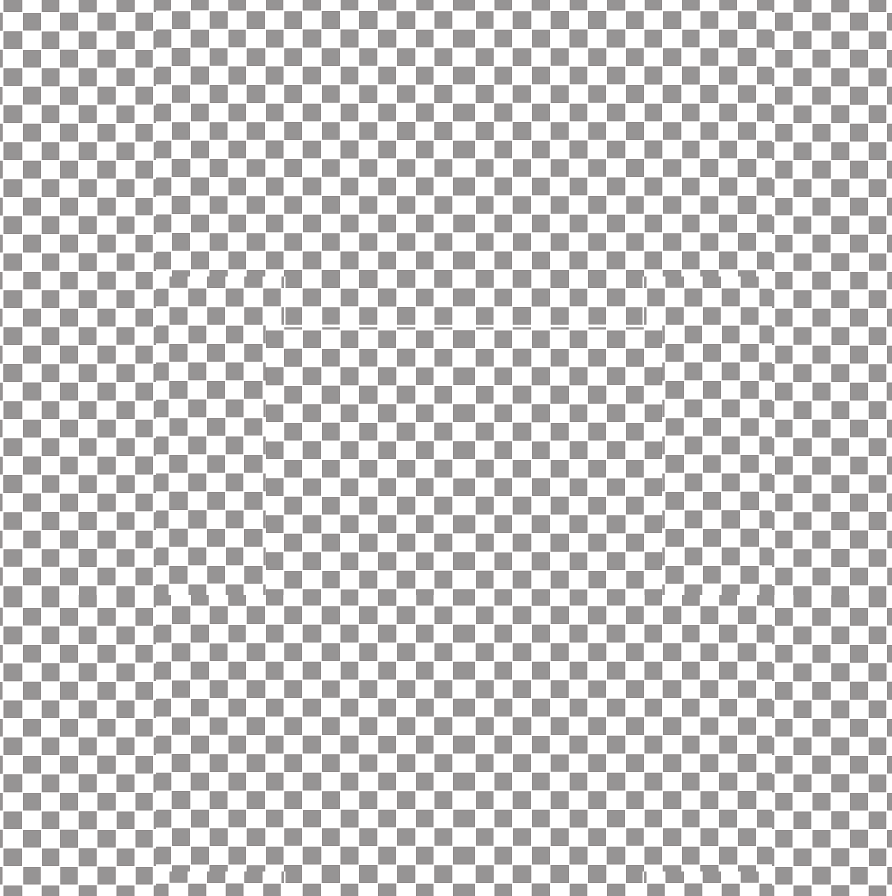
Write a WebGL 1 fragment shader that draws this pattern.

```glsl
precision highp float;

uniform vec2 u_resolution;

const vec2 GRID = vec2(47.67, 48.45);   // cells across and down
const float AXIS = 0.5202;              // mirror axis, fraction of width
const float CENTRE_HALF = 0.61;         // half width of the middle column
const float TILE_ROWS = 32.18;          // rows before the layout restarts
const int SAMPLES = 4;

const vec3 PAPER = vec3(1.0);
const vec3 FILL = vec3(0.59, 0.58, 0.58);
const vec3 RIM = vec3(0.55, 0.53, 0.53);

vec2 gradientAt(vec2 cell) {
  float h = fract(sin(dot(cell, vec2(127.1, 311.7))) * 4375.85);
  return vec2(cos(h * 6.2832), sin(h * 6.2832));
}

float gradientNoise(vec2 p) {
  vec2 i = floor(p), f = fract(p);
  vec2 u = f * f * (3.0 - 2.0 * f);
  vec2 e = vec2(1.0, 0.0);
  float low = mix(dot(gradientAt(i), f),
                  dot(gradientAt(i + e), f - e), u.x);
  float high = mix(dot(gradientAt(i + e.yx), f - e.yx),
                   dot(gradientAt(i + 1.0), f - 1.0), u.x);
  return mix(low, high, u.y);
}

float band(float x, float lo, float hi) {
  return step(lo, x) * step(x, hi);
}

// Grid displacement of the panels; q is distance from axis and row depth
vec2 panelShift(vec2 q) {
  float block = step(q.x, 10.6) * step(17.7, q.y);
  float inner = q.y < 17.7 ? 9.62 : 10.6;
  float side = band(q.x, inner, 16.46) * step(14.95, q.y);
  float outer = step(16.46, q.x);
  return vec2(-0.14 * side, -0.26 * block - 0.09 * outer);
}

// Thin blank lines along the panel borders
float seamGap(vec2 q) {
  float top = step(q.x, 10.6) * band(q.y, 17.58, 17.7);
  float flank = band(q.x, 9.54, 9.62) * band(q.y, 14.95, 17.6);
  return max(top, flank);
}

vec3 checkCell(vec2 g) {
  vec2 cell = floor(g), f = fract(g);
  vec2 toEdge = min(f, 1.0 - f);
  float d = min(toEdge.x, toEdge.y);
  float inset = 0.022 + 0.02 * gradientNoise(cell * 0.37);
  float dark = 1.0 - mod(cell.x + cell.y, 2.0);
  vec3 ink = mix(RIM, FILL, step(inset + 0.05, d));
  return mix(PAPER, ink, dark * step(inset, d));
}

vec3 pattern(vec2 uv) {
  vec2 q = vec2(abs(uv.x - AXIS), 1.0 - uv.y) * GRID;
  q.y = mod(q.y, TILE_ROWS);
  vec2 g = q + vec2(1.0 - CENTRE_HALF, 0.416) + panelShift(q);
  // Slightly uneven column widths
  g.x += 0.06 * gradientNoise(vec2(g.x * 0.6, 3.5));
  return mix(checkCell(g), PAPER, seamGap(q));
}

void main() {
  // Area average smooths all edges
  vec3 sum = vec3(0.0);
  for (int j = 0; j < SAMPLES; j++) {
    for (int i = 0; i < SAMPLES; i++) {
      vec2 offset = (vec2(float(i), float(j)) + 0.5) / float(SAMPLES) - 0.5;
      sum += pattern((gl_FragCoord.xy + offset) / u_resolution);
    }
  }
  gl_FragColor = vec4(sum / float(SAMPLES * SAMPLES), 1.0);
}
```
